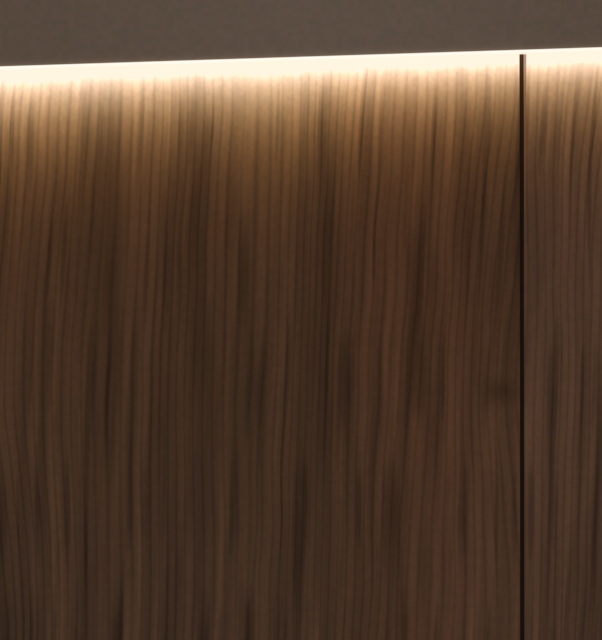
Reproduce this texture procedurally as a Shadertoy shader.

```glsl
float hash(vec2 p) {
    vec3 q = fract(p.xyx * vec3(0.1031, 0.1030, 0.0973));
    q += dot(q, q.yzx + 33.33);
    return fract((q.x + q.y) * q.z);
}

float noise(vec2 p) {
    vec2 i = floor(p), f = fract(p);
    f = f * f * (3.0 - 2.0 * f);
    return mix(mix(hash(i), hash(i + vec2(1, 0)), f.x),
               mix(hash(i + vec2(0, 1)), hash(i + vec2(1, 1)), f.x), f.y);
}

float fbm(vec2 p) {
    float sum = 0.0, gain = 0.5;
    for (int i = 0; i < 4; i++) {
        sum += gain * noise(p);
        p = p * 2.03 + 17.1;
        gain *= 0.5;
    }
    return sum;
}

// Signed brightness of the vertical wood fibres, centred near zero
float woodGrain(vec2 uv, float panel) {
    vec2 knot = uv - vec2(0.835, 0.385);
    float bend = 0.014 * exp(-dot(knot * vec2(14, 6), knot * vec2(14, 6)));
    float x = uv.x - 0.045 * uv.y + bend + panel * 3.7;
    x += 0.022 * (noise(vec2(x * 5.0, uv.y * 2.6)) - 0.5);
    x += 0.004 * (noise(vec2(x * 18.0, uv.y * 11.0)) - 0.5);

    float broad = noise(vec2(x * 13.0, uv.y * 1.3)) - 0.5;
    float streak = noise(vec2(x * 62.0, uv.y * 3.0)) - 0.5;
    float fibre = noise(vec2(x * 150.0, uv.y * 9.0)) - 0.5;
    float pores = smoothstep(0.62, 0.95, noise(vec2(x * 95.0 + 40.0, uv.y * 5.0)));
    float rings = 0.5 + 0.5 * cos(6.2832 * (x * 64.0 + 2.5 * noise(vec2(x * 9.0, uv.y * 2.0))));
    return 0.16 * broad + 0.22 * streak + 0.13 * fibre - 0.19 * pores
         - 0.12 * (pow(rings, 4.0) - 0.27);
}

vec3 woodPanel(vec2 uv, float depth) {
    float panel = step(0.866, uv.x);

    // Base stain: greyer low down and on the right panel, redder right of centre
    vec3 base = mix(vec3(0.248, 0.170, 0.117), vec3(0.262, 0.190, 0.143),
                    smoothstep(0.6, 0.0, uv.y) * 0.7);
    base = mix(base, vec3(0.292, 0.208, 0.158), panel * 0.75);
    base += vec3(0.022, 0.008, 0.004) * smoothstep(0.2, 0.0, abs(uv.x - 0.69));

    // Dark heartwood band and knot
    float bandX = uv.x - mix(0.485, 0.555, uv.y / 0.75);
    base *= 1.0 - 0.13 * exp(-bandX * bandX * 500.0) * smoothstep(0.85, 0.6, uv.y);
    vec2 knot = (uv - vec2(0.832, 0.388)) * vec2(42, 55);
    base *= 1.0 - 0.2 * exp(-dot(knot, knot));

    // Warm light falling off faster in blue than in red
    float reach = 0.92 + 0.22 * noise(vec2(uv.x * 7.0, 2.0)) - 0.08 * smoothstep(0.45, 0.8, uv.x);
    vec3 glow = vec3(1.30, 1.25, 1.29) * exp(-depth / (reach * vec3(0.065, 0.057, 0.044)));
    vec3 col = base + glow;

    float contrast = mix(0.35, 1.0, smoothstep(0.0, 0.12, depth));
    col *= 1.0 + contrast * woodGrain(uv, panel);
    col *= 1.0 + 0.10 * (fbm(uv * vec2(150, 130)) - 0.47);
    return min(col, vec3(1.0, 0.965, 0.885));
}

void mainImage(out vec4 fragColor, in vec2 fragCoord) {
    vec2 uv = fragCoord / iResolution.xy;
    float px = 1.0 / iResolution.y;
    float depth = 0.896 + 0.030 * uv.x - uv.y;

    vec3 col = woodPanel(uv, max(depth, 0.0));

    // Joint between panels, with a lit bevel on its right side
    float joint = uv.x - 0.8665 - 0.001 * (1.0 - uv.y);
    float below = smoothstep(0.005, 0.009, depth);
    float bevel = smoothstep(0.0035, 0.0, abs(joint - 0.0055)) * below;
    col = mix(col, vec3(0.48, 0.29, 0.17), bevel * 0.65 * smoothstep(0.36, 0.06, depth));
    vec3 gap = mix(vec3(0.09, 0.055, 0.038), vec3(0.30, 0.17, 0.09), exp(-depth * 16.0));
    float slot = 1.0 - smoothstep(0.0034 - px, 0.0034 + px, abs(joint));
    col = mix(col, gap, slot * below * 0.95);

    // Plain wall above the lit edge
    vec3 wall = vec3(0.335, 0.282, 0.240) + 0.02 * smoothstep(0.6, 0.0, abs(uv.x - 0.55));
    wall *= 1.0 + 0.09 * (fbm(uv * vec2(110, 120)) - 0.47);
    wall += vec3(0.12, 0.10, 0.08) * exp(min(depth, 0.0) * 250.0);
    col = mix(wall, col, smoothstep(-px, px, depth));

    // Bright hairline of the light strip
    col = mix(col, vec3(1.0, 0.99, 0.95), 0.85 * smoothstep(0.0025 + px, 0.0, abs(depth - 0.002)));
    fragColor = vec4(clamp(col, 0.0, 1.0), 1.0);
}
```
